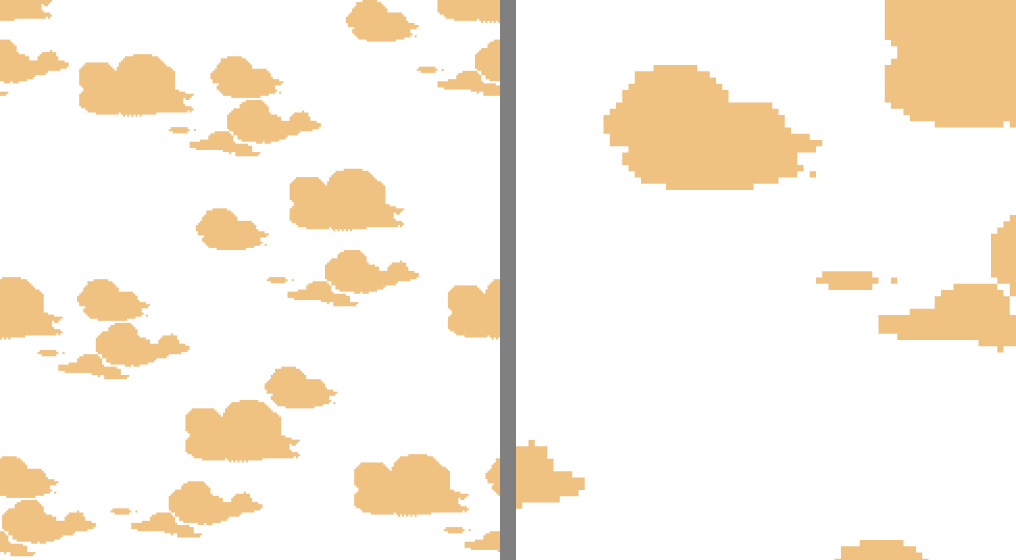
Left: the whole. Right: its middle third, enlarged.
A Shadertoy shader for this pattern:

```glsl
// Blocky tan clouds scattered over white, wrapping from side to side.
// Each cloud is a union of superellipse puffs sampled on a coarse square grid;
// gradient noise frays the rims and exact cell coverage smooths the edges.

#define CELLS_ACROSS 240.0
#define CLOUD_COLOR vec3(0.94, 0.76, 0.51)
#define SKY_COLOR vec3(1.0)
#define ROUNDNESS 2.5
#define FRAY 0.55
#define FRAY_SCALE 0.43
#define COPIES 6
#define PUFFS 7

// Puffs: centre and radii in cells, y down from the top left of the cloud.
const vec4 LARGE[PUFFS] = vec4[](
    vec4(8.7, 11.2, 9.0, 7.4), vec4(30.0, 14.0, 13.0, 14.0),
    vec4(36.6, 15.7, 9.8, 11.9), vec4(14.0, 21.6, 14.0, 7.2),
    vec4(29.6, 21.6, 20.2, 7.3), vec4(45.5, 20.0, 9.2, 1.8),
    vec4(43.6, 26.2, 12.2, 1.8));
const vec4 SMALL[PUFFS] = vec4[](
    vec4(11.5, 8.0, 8.5, 8.0), vec4(6.0, 9.5, 6.0, 3.8),
    vec4(17.0, 14.0, 14.0, 6.0), vec4(22.0, 10.5, 7.0, 4.8),
    vec4(27.0, 12.8, 7.3, 1.8), vec4(25.0, 16.8, 6.8, 1.8),
    vec4(33.5, 17.5, 0.6, 0.6));
const vec4 MEDIUM[PUFFS] = vec4[](
    vec4(12.6, 8.4, 8.0, 8.4), vec4(7.0, 10.0, 7.0, 6.2),
    vec4(20.2, 12.5, 7.0, 5.6), vec4(16.7, 14.3, 13.7, 6.2),
    vec4(26.5, 14.6, 8.5, 3.0), vec4(35.2, 9.8, 4.7, 4.2),
    vec4(36.5, 12.2, 8.5, 2.7));
const vec4 WISPS[PUFFS] = vec4[](
    vec4(-22.5, 14.5, 4.2, 1.8), vec4(-22.5, 14.5, 5.6, 0.7),
    vec4(-15.5, 14.5, 0.6, 0.6), vec4(-3.0, 19.2, 6.2, 4.0),
    vec4(-7.8, 21.6, 10.8, 2.3), vec4(5.0, 23.2, 8.0, 2.3),
    vec4(9.8, 25.6, 6.2, 1.3));

// Top left cell of every copy.
const vec2 LARGE_AT[COPIES] = vec2[](vec2(38, 26), vec2(139, 81),
    vec2(215, 133), vec2(89, 192), vec2(170, 218), vec2(210, -19));
const vec2 SMALL_AT[COPIES] = vec2[](vec2(101, 27), vec2(94, 100),
    vec2(37, 134), vec2(127, 176), vec2(233, 219), vec2(166, 0));
const vec2 MEDIUM_AT[COPIES] = vec2[](vec2(109, 48), vec2(156, 120),
    vec2(46, 155), vec2(81, 231), vec2(1, 240), vec2(228, 19));

vec2 gradient(vec2 lattice) {
    float h = fract(sin(dot(lattice, vec2(127.1, 311.7))) * 43758.5);
    return vec2(cos(6.2832 * h), sin(6.2832 * h));
}

float gradientNoise(vec2 p) {
    vec2 i = floor(p), f = fract(p), u = f * f * (3.0 - 2.0 * f);
    vec2 e = vec2(0, 1);
    return mix(
        mix(dot(gradient(i), f), dot(gradient(i + e.yx), f - e.yx), u.x),
        mix(dot(gradient(i + e), f - e), dot(gradient(i + 1.0), f - 1.0), u.x), u.y);
}

// Approximate signed distance to one superellipse.
float puffDistance(vec2 p, vec4 puff) {
    vec2 q = pow(abs(p - puff.xy) / puff.zw, vec2(ROUNDNESS));
    return (pow(q.x + q.y, 1.0 / ROUNDNESS) - 1.0) * min(puff.z, puff.w);
}

bool insideCloud(vec2 p, vec4 puffs[PUFFS]) {
    float d = 1e3;
    for (int i = 0; i < PUFFS; i++) d = min(d, puffDistance(p, puffs[i]));
    return d + FRAY * gradientNoise(p * FRAY_SCALE) < 0.0;
}

// Dithered specks hanging below the large cloud.
bool insideFringe(vec2 p) {
    bool checker = mod(floor(p.x) + floor(p.y), 2.0) < 0.5;
    return checker && puffDistance(p, vec4(25.5, 29.0, 5.5, 1.4)) < 0.0;
}

// Cell centre relative to a copy, wrapped sideways.
vec2 localCell(vec2 cell, vec2 origin) {
    vec2 p = cell - origin;
    return vec2(mod(p.x + 40.0, CELLS_ACROSS) - 40.0, p.y) + 0.5;
}

bool within(vec2 p, vec2 low, vec2 high) {
    return all(greaterThan(p, low)) && all(lessThan(p, high));
}

float cellFill(vec2 cell) {
    for (int i = 0; i < COPIES; i++) {
        vec2 p = localCell(cell, LARGE_AT[i]);
        if (within(p, vec2(-2), vec2(58, 32)) &&
            (insideCloud(p, LARGE) || insideFringe(p))) return 1.0;
        p = localCell(cell, SMALL_AT[i]);
        if (within(p, vec2(-2), vec2(36, 22)) && insideCloud(p, SMALL)) return 1.0;
        p = localCell(cell, MEDIUM_AT[i]);
        if (within(p, vec2(-30, -2), vec2(47, 29)) &&
            (insideCloud(p, MEDIUM) || insideCloud(p, WISPS))) return 1.0;
    }
    return 0.0;
}

void mainImage(out vec4 fragColor, in vec2 fragCoord) {
    float cellsPerPixel = CELLS_ACROSS / iResolution.x;
    vec2 grid = vec2(fragCoord.x, iResolution.y - fragCoord.y) * cellsPerPixel;

    // Blend the four cells under the pixel by covered area.
    float footprint = min(cellsPerPixel, 1.0);
    vec2 cell = floor(grid - 0.5 * footprint);
    vec2 w = clamp((grid + 0.5 * footprint - cell - 1.0) / footprint, 0.0, 1.0);
    float top = mix(cellFill(cell), cellFill(cell + vec2(1, 0)), w.x);
    float bottom = mix(cellFill(cell + vec2(0, 1)), cellFill(cell + 1.0), w.x);
    fragColor = vec4(mix(SKY_COLOR, CLOUD_COLOR, mix(top, bottom, w.y)), 1.0);
}
```
